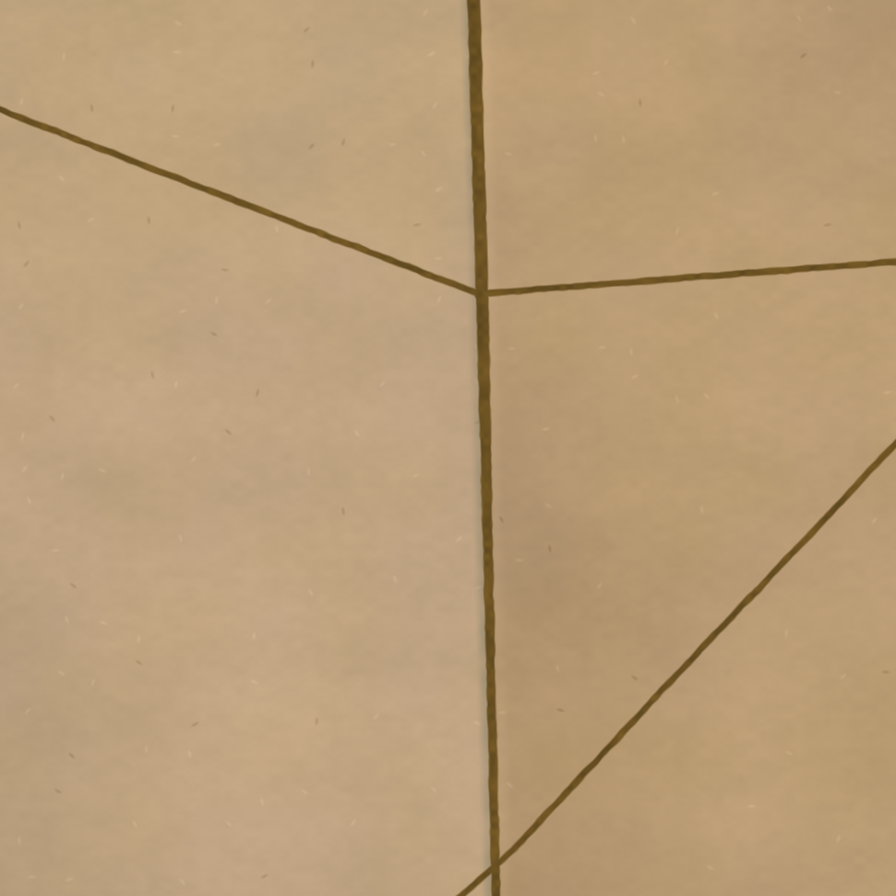
Reproduce this texture procedurally as a WebGL 1 fragment shader.

```glsl
precision highp float;
uniform vec2 u_resolution;

#define PAPER_LEFT vec3(0.755, 0.645, 0.510)
#define PAPER_RIGHT vec3(0.730, 0.612, 0.457)
#define PAPER_SHADE vec3(0.665, 0.550, 0.405)
#define INK vec3(0.400, 0.300, 0.115)
#define HALO vec3(0.570, 0.530, 0.430)
#define MOTTLE 0.045
#define GRAIN 0.022
#define WOBBLE 0.0012
#define SOFTNESS 0.0016
#define FLECK_CELLS 22.0

float hash(vec2 p) {
  return fract(sin(dot(p, vec2(127.1, 311.7))) * 43758.5453);
}

float noise(vec2 p) {
  vec2 i = floor(p), f = fract(p);
  f = f * f * (3.0 - 2.0 * f);
  return mix(mix(hash(i), hash(i + vec2(1.0, 0.0)), f.x),
             mix(hash(i + vec2(0.0, 1.0)), hash(i + vec2(1.0, 1.0)), f.x), f.y);
}

float fbm(vec2 p) {
  float sum = 0.0, amp = 0.5;
  for (int i = 0; i < 5; i++) {
    sum += amp * noise(p);
    p = p * 2.03 + vec2(17.3, 9.1);
    amp *= 0.5;
  }
  return sum;
}

float segment(vec2 p, vec2 a, vec2 b) {
  vec2 d = b - a;
  return length(p - a - d * clamp(dot(p - a, d) / dot(d, d), 0.0, 1.0));
}

float stroke(float dist, float halfWidth) {
  float soft = max(SOFTNESS, 0.75 / u_resolution.y);
  return 1.0 - smoothstep(halfWidth - soft, halfWidth + soft, dist);
}

// Horizontal position of the upright line at height y
float uprightX(float y) {
  float upper = mix(0.538, 0.5286, (y - 0.6745) / 0.3255);
  float lower = mix(0.5535, 0.538, y / 0.6745);
  return mix(lower, upper, smoothstep(0.64, 0.71, y));
}

vec3 paper(vec2 p, float side) {
  vec3 left = mix(PAPER_LEFT, vec3(0.745, 0.640, 0.490), smoothstep(0.55, 1.0, p.y));
  left *= 1.0 - 0.03 * smoothstep(0.3, 0.0, p.x) * smoothstep(0.8, 0.2, p.y);
  // Darker band beside the upright, below the junction
  float shade = smoothstep(0.32, 0.0, side) * smoothstep(0.68, 0.35, p.y);
  vec3 right = mix(PAPER_RIGHT, PAPER_SHADE, 0.6 * shade);
  right *= 1.0 - 0.05 * smoothstep(0.75, 1.0, p.x) * smoothstep(0.8, 1.0, p.y);
  vec3 col = mix(left, right, smoothstep(-0.004, 0.004, side));

  // Cloudy mottling and fibre grain
  float cloud = fbm(p * vec2(7.0, 11.0)) - 0.48;
  float grain = fbm(p * vec2(75.0, 100.0)) - 0.48;
  col *= 1.0 + MOTTLE * cloud * 2.0 + GRAIN * grain * 2.0;
  col.b += 0.02 * (noise(p * 13.0 + 40.0) - 0.5);
  return col;
}

// Sparse pale and dark specks, one candidate per cell
float flecks(vec2 p) {
  vec2 cell = floor(p * FLECK_CELLS);
  vec2 centre = 0.2 + 0.6 * vec2(hash(cell + 3.1), hash(cell + 8.7));
  vec2 d = fract(p * FLECK_CELLS) - centre;
  float angle = 6.283 * hash(cell + 5.3);
  d = mat2(cos(angle), -sin(angle), sin(angle), cos(angle)) * d;
  float spot = 1.0 - smoothstep(0.02, 0.10, length(d * vec2(0.7, 1.6)));
  float kind = hash(cell + 1.9);
  return spot * (step(0.80, kind) - 1.8 * step(kind, 0.06));
}

void main() {
  vec2 p = gl_FragCoord.xy / u_resolution;
  float side = p.x - uprightX(p.y);
  vec3 col = paper(p, side) + 0.035 * flecks(p);

  // Hand-drawn unevenness shared by every line
  vec2 q = p + WOBBLE * (vec2(noise(p * 65.0), noise(p * 65.0 + 31.0)) - 0.5);
  float wear = noise(p * 140.0) - 0.5;

  // Cool fringe left of the upright, faint pale edge on its right
  float fringe = smoothstep(-0.018, -0.006, side) * step(side, 0.0);
  col = mix(col, HALO, fringe * (0.35 + 0.3 * noise(p * 50.0)));
  float rim = smoothstep(0.022, 0.008, side) * step(0.0, side);
  col += 0.02 * rim;

  // Upright line, tapering downwards
  float taper = mix(0.0050, 0.0072, smoothstep(0.2, 0.75, p.y));
  float ink = stroke(abs(q.x - uprightX(q.y)), taper + 0.0012 * wear);

  // Branches and the lower diagonal
  vec2 bend = vec2(0.2995, 0.7617);
  vec2 joint = vec2(0.535, 0.6720);
  float thin = segment(q, vec2(-0.02, 0.8853), bend);
  thin = min(thin, segment(q, bend, joint));
  thin = min(thin, segment(q, joint, vec2(1.02, 0.7095)));
  vec2 crook = vec2(0.729, 0.219);
  thin = min(thin, segment(q, vec2(1.02, 0.526), crook));
  thin = min(thin, segment(q, crook, vec2(0.573, 0.052)));
  thin = min(thin, segment(q, vec2(0.573, 0.052), vec2(0.490, -0.022)));
  ink = max(ink, stroke(thin, 0.0036 + 0.0010 * wear));
  ink = max(ink, stroke(length(q - vec2(0.538, 0.672)), 0.0085));

  vec3 inkColour = INK * (1.0 + 0.22 * wear + 0.15 * (noise(p * 30.0) - 0.5));
  gl_FragColor = vec4(mix(col, inkColour, 0.95 * ink), 1.0);
}
```
